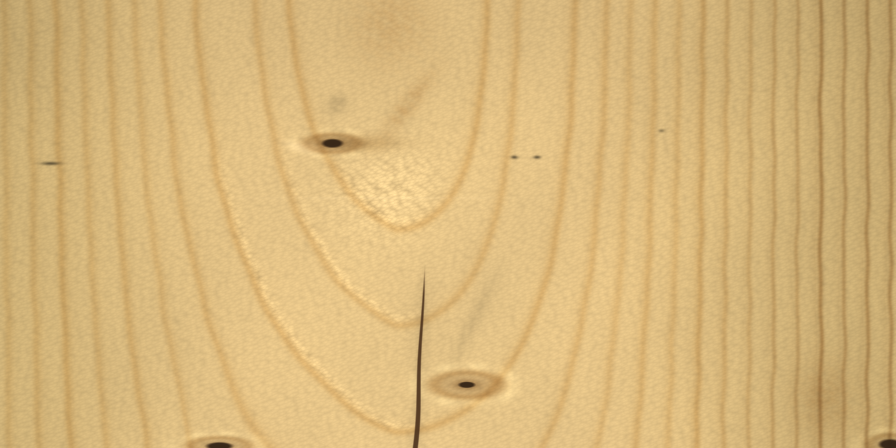
A Shadertoy shader for this texture:

```glsl
vec2 hash2(vec2 p) {
    vec3 q = fract(p.xyx * vec3(0.1031, 0.1030, 0.0973));
    q += dot(q, q.yzx + 33.33);
    return fract((q.xx + q.yz) * q.zy);
}

// Distance to the nearest scattered cell point
float cellular(vec2 p) {
    vec2 cell = floor(p), local = fract(p);
    float nearest = 2.0;
    for (int j = -1; j <= 1; j++)
        for (int i = -1; i <= 1; i++) {
            vec2 o = vec2(i, j);
            nearest = min(nearest, length(o + hash2(cell + o) - local));
        }
    return nearest;
}

float waves(vec2 p) {
    return (sin(p.x + 1.7 * sin(p.y)) + 0.6 * sin(2.1 * p.y - 1.3 * p.x)
          + 0.4 * sin(3.7 * p.x + 2.9 * p.y)) * 0.5;
}

vec2 turn(vec2 p, float a) {
    float c = cos(a), s = sin(a);
    return vec2(c * p.x + s * p.y, c * p.y - s * p.x);
}

// Soft elliptical spot, rotated by a
float spot(vec2 p, vec2 centre, vec2 radius, float a) {
    vec2 q = turn(p - centre, a) / radius;
    return exp(-dot(q, q));
}

float ellipse(vec2 p, vec2 centre, vec2 radius) {
    vec2 q = (p - centre) / radius;
    return 1.0 - smoothstep(0.65, 1.2, length(q));
}

// Signed distance to the arch of ring i, positive outside
float ringDistance(vec2 p, float i) {
    float x = p.x - 0.885, inner = min(i, 3.0), outer = max(i - 3.0, 0.0);
    bool right = x > 0.0;
    float uneven = -0.023 * sin(inner * 2.094);
    float width = uneven + (right ? 0.21 + 0.09 * inner + 0.052 * outer
                                  : 0.26 + 0.097 * inner + 0.055 * outer);
    float fall = right ? 0.18 + 0.065 * i : 0.21 + 0.07 * i;
    float apex = 0.513 + 0.208 * i + 0.005 * i * i + 0.0018 * i * i * i;
    float power = right ? 2.0 : 1.25;
    float a = max(abs(x) / width, 0.001);
    float e = exp(clamp((1.0 - p.y - apex) / fall, -20.0, 5.0));
    vec2 slope = vec2(power * pow(a, power - 1.0) / width, e / fall);
    return (pow(a, power) - 1.0 + e) / length(slope);
}

// Pale rim, brown halo and dark core of a knot
vec3 addKnot(vec3 col, vec2 p, vec2 centre, vec2 core, vec2 halo, float strength) {
    float r = length((p - centre) / halo);
    float rim = exp(-pow((r - 1.15) * 4.0, 2.0));
    float edge = exp(-pow((r - 0.75) * 5.0, 2.0));
    col += rim * strength * vec3(0.09, 0.09, 0.07) * (0.6 + 0.4 * sin(p.x * 90.0));
    col *= 1.0 - edge * strength * vec3(0.14, 0.20, 0.28);
    col *= 1.0 - strength * exp(-r * r * 5.0) * vec3(0.32, 0.40, 0.48);
    return mix(col, vec3(0.19, 0.13, 0.08), ellipse(p, centre, core) * 0.92);
}

void mainImage(out vec4 fragColor, in vec2 fragCoord) {
    vec2 p = fragCoord / iResolution.y;
    float px = 1.0 / iResolution.y;
    vec2 knotA = vec2(0.742, 0.68), knotB = vec2(1.042, 0.141);
    vec2 knotC = vec2(0.49, 0.004), knotD = vec2(1.987, 0.008);

    // Broad light and tone
    float side = smoothstep(0.3, 1.05, abs(p.x - 0.95));
    vec3 col = mix(vec3(0.895, 0.765, 0.530), vec3(0.800, 0.690, 0.465), side);
    col *= 1.0 + 0.018 * waves(p * vec2(9.0, 6.0));
    col *= 1.0 - 0.05 * smoothstep(0.6, 1.0, p.y);

    // Growth rings
    vec2 g = p + vec2(0.003, 0.004) * waves(p * vec2(7.0, 19.0));
    g.x += 0.035 * spot(p, knotC, vec2(0.09, 0.12), 0.0);
    float late = 0.0, glow = 0.0;
    for (int k = 0; k < 17; k++) {
        float i = float(k);
        float d = ringDistance(g, i);
        float thin = mix(0.009, 0.0055, smoothstep(1.4, 1.8, p.x));
        float weight = 0.7 + 0.5 * hash2(vec2(i, 4.0)).x;
        late += weight * (exp(-d * d / (thin * thin)) + 0.3 * exp(-abs(d + 0.012) * 75.0));
        if (k < 3) glow += exp(-pow((d + 0.014) / 0.012, 2.0));
    }
    float rightDark = smoothstep(1.45, 1.95, p.x);
    col *= 1.0 - min(late, 1.5) * mix(vec3(0.055, 0.095, 0.16), vec3(0.15, 0.21, 0.28), rightDark);
    float heart = spot(p, vec2(0.87, 0.57), vec2(0.11, 0.09), 0.4);
    float shine = heart + 0.8 * glow * (1.0 - smoothstep(0.85, 1.0, p.x)) * (1.0 - smoothstep(0.4, 0.8, p.y));

    // Fibre flecks
    float fine = 0.5 - cellular(turn(p, 0.35) * vec2(75.0, 170.0));
    float coarse = 0.5 - cellular(turn(p, -0.6) * vec2(35.0, 70.0));
    float fibre = waves(turn(p, 0.04) * vec2(260.0, 24.0));
    col *= 1.0 + 0.075 * fine + 0.035 * coarse + 0.010 * fibre;
    col += shine * vec3(0.07, 0.065, 0.05) * (0.5 + 1.6 * coarse + fine);

    // Stains and smears
    float blotch = 0.7 + 0.8 * coarse;
    float stain = 0.7 * spot(p, vec2(0.87, 0.95), vec2(0.09, 0.10), 0.0)
                + 0.9 * spot(p, vec2(0.91, 0.765), vec2(0.085, 0.02), 0.9)
                + 0.8 * spot(p, vec2(1.84, 0.11), vec2(0.06, 0.08), 0.0);
    col *= 1.0 - stain * blotch * vec3(0.12, 0.17, 0.23);
    float grey = spot(p, vec2(0.752, 0.768), vec2(0.025, 0.02), 0.6)
               + 0.6 * spot(p, vec2(1.06, 0.29), vec2(0.11, 0.018), 1.1);
    col *= 1.0 - 0.17 * grey * blotch;

    // Knots
    col *= 1.0 - 0.22 * spot(p, vec2(0.78, 0.68), vec2(0.10, 0.018), 0.0) * vec3(0.8, 1.0, 1.3);
    col += 0.09 * spot(p, vec2(0.675, 0.672), vec2(0.04, 0.012), -0.2);
    col = addKnot(col, p, knotA, vec2(0.024, 0.010), vec2(0.075, 0.026), 0.7);
    col = addKnot(col, p, knotB, vec2(0.019, 0.007), vec2(0.095, 0.036), 0.9);
    col = addKnot(col, p, knotC, vec2(0.030, 0.009), vec2(0.085, 0.025), 0.8);
    col = addKnot(col, p, knotD, vec2(0.026, 0.012), vec2(0.060, 0.028), 0.8);

    // Tapering crack
    float t = clamp(p.y / 0.415, 0.0, 1.0);
    float crackX = 0.927 + 0.022 * t + 0.003 * sin(t * 9.0) * (1.0 - t);
    float halfWidth = 0.0055 * pow(1.0 - t, 0.6);
    float crack = 1.0 - smoothstep(halfWidth - px, halfWidth + px, abs(p.x - crackX));
    crack *= 1.0 - smoothstep(0.34, 0.415, p.y);
    col *= 1.0 - 0.13 * exp(-abs(p.x - crackX) * 90.0) * (1.0 - smoothstep(0.3, 0.45, p.y));
    col = mix(col, vec3(0.29, 0.19, 0.11), crack * 0.9);

    // Small marks and a faint scratch
    float marks = spot(p, vec2(0.113, 0.635), vec2(0.020, 0.004), 0.0)
                + spot(p, vec2(1.148, 0.649), vec2(0.008, 0.004), 0.0)
                + spot(p, vec2(1.199, 0.649), vec2(0.008, 0.004), 0.0)
                + 0.6 * spot(p, vec2(1.477, 0.708), vec2(0.007, 0.004), 0.0);
    col *= 1.0 - 0.5 * marks;
    col += 0.03 * spot(p, vec2(0.85, 0.558), vec2(0.25, 0.003), 0.0);
    fragColor = vec4(clamp(col, 0.0, 1.0), 1.0);
}
```
